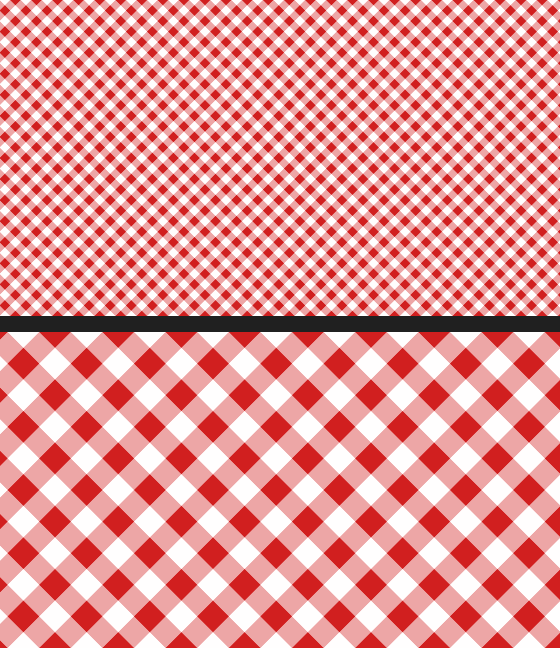
Top: the whole. Bottom: its middle third, enlarged.
Give the GLSL for this pattern, as a Shadertoy shader.

```glsl
// Diagonal gingham: two sets of equal bands cross at 45 degrees.
// Each pixel counts the bands covering it: none is white, one is pink,
// two is red. Band edges are antialiased to about one pixel.

const float REPEATS_DOWN = 15.0;   // diamonds stacked over the canvas height
const float BAND_DUTY = 0.5;       // band width as a share of its period
const float SHIFT_X = -0.06;       // sideways offset, in repeats

const vec3 WHITE = vec3(1.0, 0.995, 0.995);
const vec3 PINK = vec3(0.93, 0.65, 0.65);
const vec3 RED = vec3(0.82, 0.12, 0.12);

// Coverage of a band centred on every integer of t.
float band(float t, float duty, float blur) {
    float fromCentre = abs(fract(t + 0.5) - 0.5);
    float edge = fromCentre - 0.5 * duty;
    return 1.0 - smoothstep(-blur, blur, edge);
}

// Cloth colour from the coverage of the two crossing bands.
vec3 gingham(float warp, float weft) {
    vec3 bare = mix(WHITE, PINK, weft);
    vec3 covered = mix(PINK, RED, weft);
    return mix(bare, covered, warp);
}

void mainImage(out vec4 fragColor, in vec2 fragCoord) {
    // Repeat units, with a red diamond near the canvas centre
    vec2 p = (fragCoord - 0.5 * iResolution.xy) / iResolution.y;
    p = p * REPEATS_DOWN - vec2(SHIFT_X, 0.0);

    // Half a pixel, measured along the diagonal axes
    float blur = 0.5 * sqrt(2.0) * REPEATS_DOWN / iResolution.y;

    float warp = band(p.x + p.y, BAND_DUTY, blur);
    float weft = band(p.x - p.y, BAND_DUTY, blur);

    fragColor = vec4(gingham(warp, weft), 1.0);
}
```
